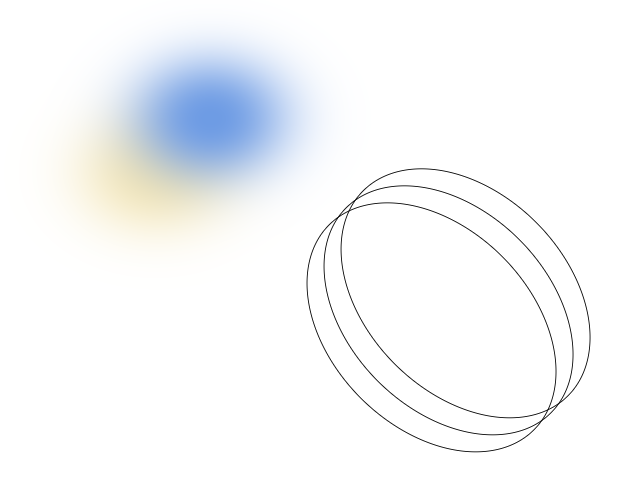
Write a WebGL 1 fragment shader that draws this background.

```glsl
precision highp float;

uniform vec2 u_resolution;

#define BLUE vec3(0.43, 0.61, 0.895)
#define YELLOW vec3(0.96, 0.905, 0.72)
#define BLUE_CENTER vec2(0.4196, 0.7645)
#define BLUE_RADII vec2(0.133, 0.104)
#define YELLOW_CENTER vec2(0.310, 0.657)
#define YELLOW_RADII vec2(0.133, 0.103)
#define GLOW_POWER 2.4
#define RING_CENTER vec2(0.8935, 0.3818)
#define RING_RADII vec2(0.2886, 0.1993)
#define RING_STEP 0.0339
#define LINE_WIDTH 0.0017

// Soft elliptical falloff that reaches one half at the given radii
float glow(vec2 p, vec2 radii) {
    return exp2(-pow(length(p / radii), GLOW_POWER));
}

// First-order distance to an ellipse outline
float ellipseDistance(vec2 p, vec2 radii) {
    float k = length(p / radii);
    float slope = length(p / (radii * radii));
    return abs(k * (k - 1.0)) / max(slope, 1e-4);
}

// Pixel coverage of a thin line
float lineCoverage(float d, float pixel) {
    return clamp(0.5 + (0.5 * LINE_WIDTH - d) / pixel, 0.0, min(1.0, LINE_WIDTH / pixel));
}

void main() {
    vec2 p = gl_FragCoord.xy / u_resolution.y;
    float pixel = 1.0 / u_resolution.y;

    // Blue glow over yellow glow on white
    vec3 color = mix(vec3(1.0), YELLOW, glow(p - YELLOW_CENTER, YELLOW_RADII));
    color = mix(color, BLUE, glow(p - BLUE_CENTER, BLUE_RADII));

    // Three tilted rings shifted along the rising diagonal
    for (int i = -1; i <= 1; i++) {
        vec2 q = p - RING_CENTER - RING_STEP * float(i);
        vec2 tilted = vec2(q.x - q.y, q.x + q.y) * sqrt(0.5);
        color *= 1.0 - lineCoverage(ellipseDistance(tilted, RING_RADII), pixel);
    }

    gl_FragColor = vec4(color, 1.0);
}
```
